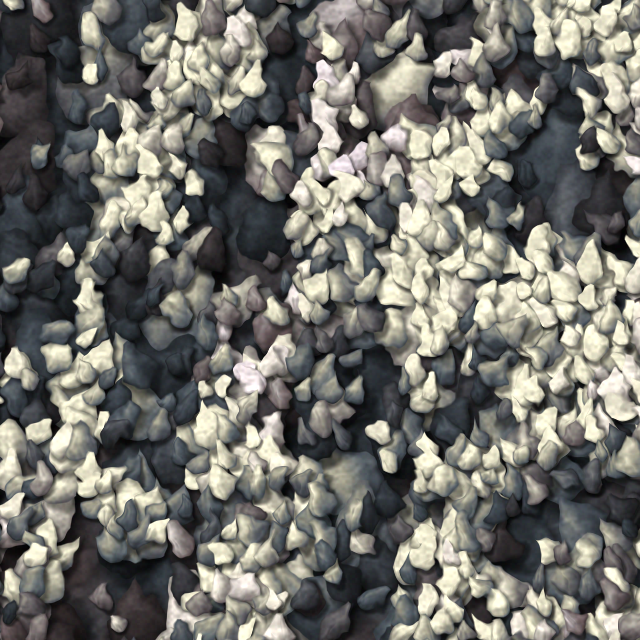
Write a WebGL 2 fragment shader that draws this texture.

```glsl
#version 300 es
precision highp float;
// Heap of pointed pale and slate-grey stones, gathered in light and dark drifts.
// Jittered grids of tapered grains are painted from coarse to fine, each with
// a cast shadow, a ridge, streaks and a tone steered by low-frequency noise.
uniform vec2 u_resolution;
out vec4 fragColor;

vec3 hash3(vec2 p) {
  vec3 q = fract(p.xyx * vec3(0.1031, 0.1030, 0.0973));
  q += dot(q, q.yxz + 33.33);
  return fract((q.xxy + q.yzz) * q.zyx);
}

float noise(vec2 p) {
  vec2 i = floor(p), f = fract(p);
  f = f * f * (3.0 - 2.0 * f);
  return mix(mix(hash3(i).x, hash3(i + vec2(1, 0)).x, f.x),
             mix(hash3(i + vec2(0, 1)).x, hash3(i + vec2(1, 1)).x, f.x), f.y);
}

// Light and dark drifts across the heap.
float drift(vec2 p) {
  return 0.6 * noise(p * 6.0 + 3.7) + 0.4 * noise(p * 13.0 + 41.3);
}

// Rounded base with a tapering tip; negative inside.
float grainDistance(vec2 q, float taper) {
  float body = length(q * vec2(1.3, 1.0)) - 0.62;
  float tip = abs(q.x) * 0.85 + q.y * taper - 0.33;
  return max(body, tip);
}

// Neutral tone tinted cool or wine-red in the darks, cream or rose in the lights.
vec3 stoneColor(float tone, float hue) {
  vec3 dark = mix(vec3(0.90, 1.01, 1.12), vec3(1.13, 0.96, 0.97), smoothstep(0.35, 0.9, hue));
  vec3 light = mix(vec3(1.04, 1.02, 0.90), vec3(1.03, 0.97, 1.00), smoothstep(0.5, 1.0, hue));
  return tone * mix(dark, light, smoothstep(0.25, 0.65, tone));
}

void main() {
  vec2 uv = gl_FragCoord.xy / u_resolution.y;
  float soft = max(0.0016, 1.0 / u_resolution.y);

  // Uneven outlines
  vec2 p = uv + 0.016 * (vec2(noise(uv * 28.0), noise(uv * 28.0 + 57.0)) - 0.5)
              + 0.008 * (vec2(noise(uv * 75.0 + 19.0), noise(uv * 75.0 + 83.0)) - 0.5);

  // Dark bed
  float bed = 0.14 + 0.14 * noise(p * vec2(40.0, 70.0));
  vec3 color = stoneColor(bed, noise(p * 9.0));

  // Grains: coarse layers first, lower rows over upper ones
  for (int layer = 0; layer < 5; layer++) {
    float level = float(layer);
    float cells = 8.5 + 4.5 * level;
    vec2 home = floor(p * cells);
    for (int y = 1; y >= -1; y--) {
      for (int x = -1; x <= 1; x++) {
        vec2 id = home + vec2(x, y);
        vec3 place = hash3(id + 37.0 * level + 11.0);
        vec3 trait = hash3(id + 53.0 * level + 171.0);
        vec2 center = (id + 0.15 + 0.7 * place.xy) / cells;
        float cluster = drift(center);
        float chance = clamp(0.2 + 2.5 * (cluster - 0.35), 0.12, 0.9);
        if (layer > 0 && place.z > chance) continue;

        float size = (0.75 + 0.55 * trait.x) / cells;
        float angle = 1.3 * (trait.y - 0.5) + 0.9 * (noise(center * 5.0) - 0.5);
        float c = cos(angle), s = sin(angle);
        mat2 turn = mat2(c, s, -s, c);
        vec2 q = turn * (p - center) / size;
        float taper = 0.25 + 0.35 * fract(trait.y * 17.0);
        float d = grainDistance(q, taper);

        // Cast shadow to the lower right
        vec2 fall = turn * vec2(0.10, -0.14);
        color *= mix(0.5, 1.0, smoothstep(-0.08, 0.16, grainDistance(q - fall, taper)));
        float cover = 1.0 - smoothstep(-soft, soft, d * size);
        if (cover <= 0.0) continue;

        // Tone of the whole stone
        float key = 0.46 + 1.6 * (cluster - 0.5) + 0.8 * (trait.z - 0.5) + 0.05 * (level - 2.0);
        float tone = 0.18 + 0.95 * pow(clamp(key, 0.0, 1.0), 1.4);

        // Ridge, darker foot, rim and lengthwise streaks
        float streak = noise(q * vec2(9.0, 3.5) + 40.0 * trait.xy);
        float ridge = q.x + 0.25 * (trait.x - 0.5) + 0.2 * (streak - 0.5);
        tone *= mix(1.18, 0.78, smoothstep(-0.06, 0.26, ridge));
        tone *= mix(0.66, 1.14, smoothstep(-0.6, 0.2, q.y));
        tone *= mix(1.0, 0.74, smoothstep(-0.13, 0.0, d));
        tone *= 0.82 + 0.36 * streak;
        float hue = 0.5 * fract(trait.z * 23.0) + 0.5 * noise(center * 8.0 + 29.0);
        color = mix(color, stoneColor(min(tone, 0.93), hue), cover);
      }
    }
  }

  // Fine grit and faint curved strokes
  float grit = noise(uv * 190.0) - 0.5;
  float stroke = noise(p * vec2(60.0, 130.0) + 4.0 * noise(uv * 12.0)) - 0.5;
  color *= 1.0 + 0.16 * grit + 0.22 * stroke;
  color += 0.02 * (hash3(floor(uv * 256.0)) - 0.5);
  fragColor = vec4(clamp(color, 0.0, 1.0), 1.0);
}
```
